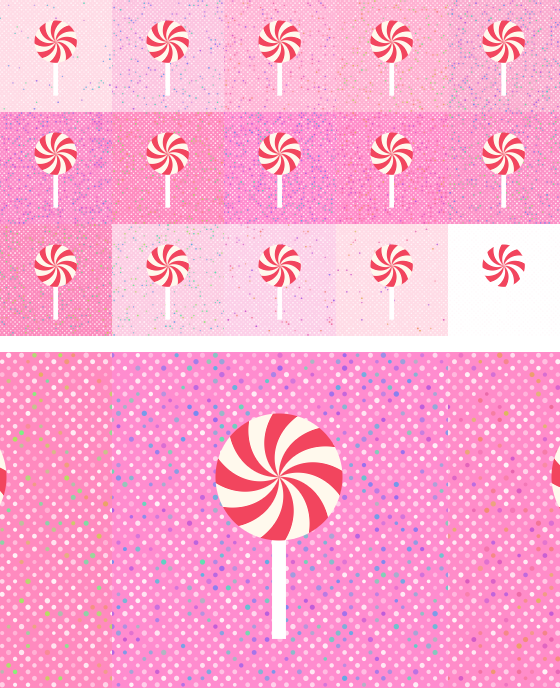
Top, the full canvas; bottom, a detail of the centre.
A Shadertoy shader for this pattern:

```glsl
// Five by three grid of swirled lollipops on pink tiles speckled with confetti dots.

// Tile colours, row by row from the top left.
const vec3 TILE[15] = vec3[15](
    vec3(1.0, .86, .90), vec3(.99, .77, .88), vec3(1.0, .71, .84), vec3(1.0, .69, .82), vec3(.98, .67, .81),
    vec3(.99, .55, .79), vec3(1.0, .54, .75), vec3(1.0, .55, .81), vec3(1.0, .55, .79), vec3(.99, .57, .78),
    vec3(.99, .54, .74), vec3(.99, .80, .89), vec3(.99, .81, .91), vec3(1.0, .86, .90), vec3(1.0));

// Confetti of each tile: middle hue, share of coloured dots.
const vec2 CONFETTI[15] = vec2[15](
    vec2(.60, .03), vec2(.60, .14), vec2(.90, .12), vec2(.20, .15), vec2(.58, .22),
    vec2(.65, .26), vec2(.22, .17), vec2(.63, .28), vec2(.95, .20), vec2(.48, .22),
    vec2(.35, .18), vec2(.40, .14), vec2(.90, .06), vec2(.95, .03), vec2(.0, .0));

vec3 hash3(vec2 p) {
    vec3 q = fract(p.xyx * vec3(.1031, .1030, .0973));
    q += dot(q, q.yxz + 33.33);
    return fract((q.xxy + q.yzz) * q.zyx);
}

float cover(float dist, float px) {
    return clamp(.5 - dist / px, 0., 1.);
}

float boxDistance(vec2 p, vec2 halfSize) {
    vec2 d = abs(p) - halfSize;
    return length(max(d, 0.)) + min(max(d.x, d.y), 0.);
}

vec3 hueColour(float hue) {
    return .65 + .3 * cos(6.2832 * (hue - vec3(0., .333, .667)));
}

// Staggered dots, mostly white, with random size, strength and confetti hue.
vec3 speckle(vec3 base, vec2 p, vec2 tile, vec2 confetti, float px) {
    vec2 grid = vec2(26., 52.);
    vec2 q = p * grid;
    q.x += .5 * mod(floor(q.y), 2.);
    vec2 id = floor(q) + tile * 61.;
    vec3 size = hash3(id);
    vec3 tint = hash3(id + 307.);
    float radius = mix(.0052, .0080, size.x);
    bool coloured = tint.x < confetti.y;
    vec3 dotColour = coloured ? hueColour(confetti.x + .4 * (tint.y - .5)) : vec3(1., .97, .98);
    float strength = coloured ? mix(.45, 1., tint.z) : mix(.35, .95, size.y);
    float dist = length((fract(q) - .5) / grid) - radius;
    return mix(base, dotColour, strength * cover(dist, px));
}

// Eight curved red stripes; returns red coverage.
float swirl(vec2 p, float radius, float px) {
    float r = length(p);
    float angle = atan(p.y, p.x) + .75 * r / radius - .65;
    return cover(-cos(8. * angle) * r / 8., px);
}

void mainImage(out vec4 fragColor, in vec2 fragCoord) {
    vec2 uv = fragCoord / iResolution.xy * vec2(5., 3.);
    float px = 3. / iResolution.y;
    vec2 tile = clamp(floor(uv), vec2(0.), vec2(4., 2.));
    vec2 p = uv - tile;
    int index = int(tile.x) + 5 * (2 - int(tile.y));

    vec3 colour = speckle(TILE[index], p, tile, CONFETTI[index], px);

    // Stick
    float stick = boxDistance(p - vec2(.497, .35), vec2(.0207, .204));
    colour = mix(colour, vec3(1.), cover(stick, px));

    // Candy, with white stripes on the plain last tile
    vec2 c = p - vec2(.497, .628);
    float radius = .189;
    vec3 cream = index == 14 ? vec3(1.) : vec3(1., .975, .93);
    vec3 candy = mix(cream, vec3(.95, .27, .37), swirl(c, radius, px));
    colour = mix(colour, candy, cover(length(c) - radius, px));

    fragColor = vec4(colour, 1.);
}
```
